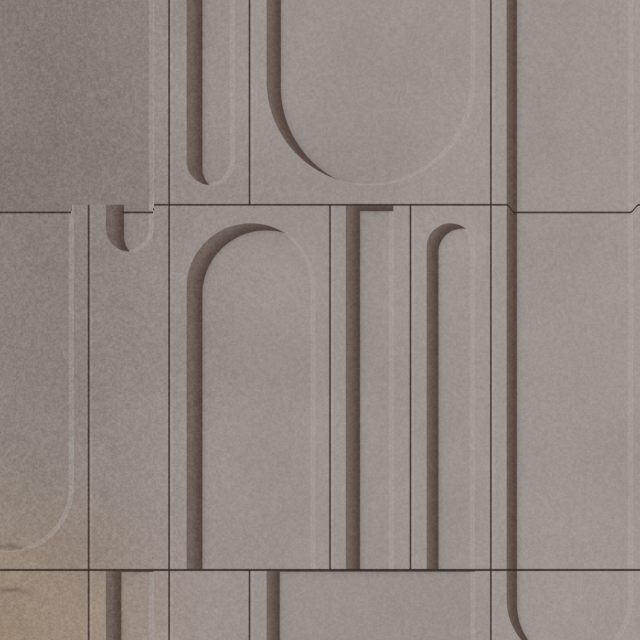
This texture is drawn by a three.js fragment shader. Its source:

```glsl
varying vec2 vUv;

const vec3 WALL_DARK = vec3(0.33, 0.275, 0.245);
const vec3 WALL_SOFT = vec3(0.44, 0.39, 0.36);
const vec3 SEAM = vec3(0.19, 0.16, 0.14);
const vec3 RIM = vec3(0.675, 0.655, 0.64);
const float UPPER_SEAM = 0.680;
const float LOWER_SEAM = 0.1094;

float hash(vec2 p) {
  vec3 q = fract(vec3(p.xyx) * 0.1031);
  q += dot(q, q.yzx + 33.33);
  return fract((q.x + q.y) * q.z);
}

float noise(vec2 p) {
  vec2 i = floor(p), f = fract(p);
  f = f * f * (3.0 - 2.0 * f);
  return mix(mix(hash(i), hash(i + vec2(1.0, 0.0)), f.x),
             mix(hash(i + vec2(0.0, 1.0)), hash(i + 1.0), f.x), f.y);
}

float fbm(vec2 p) {
  float sum = 0.0, amp = 0.5;
  for (int i = 0; i < 4; i++) {
    sum += amp * noise(p);
    p = p * 2.03 + 7.1;
    amp *= 0.5;
  }
  return sum;
}

// bounds: left, bottom, right, top
float roundBox(vec2 p, vec4 bounds, float radius) {
  vec2 q = abs(p - 0.5 * (bounds.xy + bounds.zw)) - 0.5 * (bounds.zw - bounds.xy) + radius;
  return length(max(q, 0.0)) + min(max(q.x, q.y), 0.0) - radius;
}

float fill(float d) { return 1.0 - smoothstep(-0.0013, 0.0013, d); }

float line(float d, float halfWidth) { return fill(abs(d) - halfWidth); }

float span(float x, float a, float b) { return fill(a - x) * fill(x - b); }

// Sunken panel: shaded wall at upper left, lit bevel at right
vec3 recess(vec3 col, vec2 p, vec4 bounds, float radius, vec2 depth, float mask) {
  float inside = fill(roundBox(p, bounds, radius)) * mask;
  float floorDist = roundBox(p - depth, bounds, radius);
  float lit = 1.0 - fill(roundBox(p + vec2(0.007, -0.002), bounds, radius));
  float wall = 1.0 - fill(floorDist);
  vec3 wallCol = mix(WALL_DARK, WALL_SOFT, smoothstep(0.0, 0.02, floorDist));
  vec3 inner = col * (0.99 - 0.12 * exp(min(floorDist, 0.0) / 0.004));
  inner = mix(inner, RIM, 0.38 * lit);
  inner = mix(inner, wallCol, wall);
  col = mix(col, inner, inside);
  float edge = line(roundBox(p, bounds, radius), 0.0008) * lit * (1.0 - wall);
  return mix(col, RIM, 0.35 * edge * mask);
}

// Plaster with side light and a warm lower left corner
vec3 plaster(vec2 p) {
  vec3 col = mix(vec3(0.545, 0.508, 0.482), vec3(0.605, 0.567, 0.552), smoothstep(0.02, 0.42, p.x));
  col += 0.02 * smoothstep(0.5, 1.0, p.x);
  col += 0.055 * (fbm(p * 7.0) - 0.47);
  float warm = exp(-dot(p * vec2(4.0, 5.0), p * vec2(4.0, 5.0)));
  return col + warm * vec3(0.06, 0.025, -0.015);
}

float smudge(vec2 p, vec2 center, vec2 size) {
  vec2 q = (p - center) / size;
  q.y += 0.8 * q.x * q.x + 2.0 * (noise(p * 60.0) - 0.5);
  return exp(-dot(q, q));
}

void main() {
  vec2 p = vUv;
  vec3 col = plaster(p);

  // Upper joint steps down across sunken floors
  float sunken = fill(p.x - 0.112) + span(p.x, 0.19, 0.24)
    + smoothstep(0.792, 0.804, p.x) * (1.0 - smoothstep(0.984, 0.999, p.x));
  float joint = UPPER_SEAM - 0.012 * sunken;
  float top = fill(joint - p.y);
  float low = fill(p.y - LOWER_SEAM);
  float mid = (1.0 - top) * (1.0 - low);
  float underJoint = fill(p.y - UPPER_SEAM) * (1.0 - low);
  vec2 deep = vec2(0.0245, -0.011);
  vec2 flatTop = vec2(0.024, -0.003);

  // Top row
  col *= 1.0 - 0.06 * top * fill(p.x - 0.24);
  col = recess(col, p, vec4(-0.3, 0.5, 0.240, 1.5), 0.0, deep, top);
  col = recess(col, p, vec4(0.2917, 0.711, 0.366, 1.5), 0.037, deep, top);
  col = recess(col, p, vec4(0.4167, 0.711, 0.742, 1.5), 0.1626, deep * 0.9, top);

  // Middle row
  col = recess(col, p, vec4(-0.086, 0.138, 0.1146, 0.9), 0.1, deep, mid);
  col = recess(col, p, vec4(0.1654, 0.607, 0.2396, 1.0), 0.037, deep * 1.15, underJoint);
  col = recess(col, p, vec4(0.2917, -0.3, 0.4922, 0.651), 0.1, deep, mid);
  col = recess(col, p, vec4(0.5404, -0.3, 0.6146, UPPER_SEAM), 0.0, deep * 0.9, mid);
  col = recess(col, p, vec4(0.6667, -0.3, 0.741, 0.651), 0.037, deep * 0.75, mid);

  // Bottom row and the tall panel crossing all rows
  col = recess(col, p, vec4(0.1654, -0.3, 0.2396, LOWER_SEAM), 0.0, flatTop, low);
  col = recess(col, p, vec4(0.4167, -0.3, 0.742, LOWER_SEAM), 0.0, flatTop * 0.85, low);
  col = recess(col, p, vec4(0.7917, -0.035, 0.988, 1.5), 0.098, deep * 0.65, 1.0);

  // Vertical joints on an even column grid
  for (int i = 0; i < 6; i++) {
    vec3 rows = vec3(1.0);
    if (i == 0) rows = vec3(0.0, 1.0, 1.0);
    if (i == 2) rows = vec3(1.0, 0.0, 1.0);
    if (i == 3 || i == 4) rows = vec3(0.0, 1.0, 0.0);
    float shown = dot(rows, vec3(top, mid, low));
    float d = p.x - (0.1385 + 0.1257 * float(i));
    col = mix(col, SEAM, 0.78 * shown * line(d, 0.0013));
    col += 0.025 * shown * line(d - 0.004, 0.0015);
  }

  // Horizontal joints
  float gap = span(p.x, 0.112, 0.19);
  col = mix(col, SEAM, 0.8 * (1.0 - gap) * line(p.y - joint, 0.0014));
  col = mix(col, SEAM, 0.85 * line(p.y - LOWER_SEAM, 0.0016));

  // Stains and fine grain
  float stain = smudge(p, vec2(0.01, 0.146), vec2(0.03, 0.004))
    + smudge(p, vec2(0.015, 0.077), vec2(0.03, 0.004));
  col = mix(col, WALL_SOFT, 0.6 * stain);
  float grain = noise(p * 420.0) + 0.6 * noise(p * 210.0 + 31.0) - 0.8;
  col += grain * mix(0.055, 0.035, smoothstep(0.1, 0.5, p.x));
  gl_FragColor = vec4(col, 1.0);
}
```
